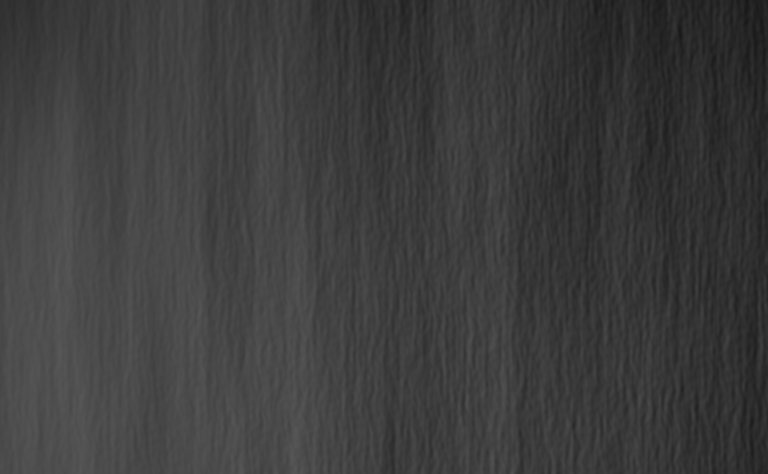
Give the GLSL for this texture, as a WebGL 1 fragment shader.

```glsl
precision highp float;
// Dark grey wood-like sheet: soft vertical streaks under a fine, wavy embossed grain.

uniform vec2 u_resolution;

vec2 latticeGradient(vec2 cell) {
  float angle = 6.2832 * fract(sin(dot(cell, vec2(127.1, 311.7))) * 43758.55);
  return vec2(cos(angle), sin(angle));
}

float gradientNoise(vec2 p) {
  vec2 cell = floor(p);
  vec2 f = p - cell;
  vec2 w = f * f * f * (f * (f * 6.0 - 15.0) + 10.0);
  float a = dot(latticeGradient(cell), f);
  float b = dot(latticeGradient(cell + vec2(1.0, 0.0)), f - vec2(1.0, 0.0));
  float c = dot(latticeGradient(cell + vec2(0.0, 1.0)), f - vec2(0.0, 1.0));
  float d = dot(latticeGradient(cell + vec2(1.0, 1.0)), f - vec2(1.0, 1.0));
  return mix(mix(a, b, w.x), mix(c, d, w.x), w.y);
}

float bump(float x, float center, float width) {
  float d = (x - center) / width;
  return exp(-d * d);
}

// Broad light: brightest at the lower left, falling off to the right and top.
float broadLight(vec2 uv) {
  float light = mix(0.305, 0.2, smoothstep(0.1, 1.0, uv.x));
  light -= 0.055 * uv.y * uv.y;
  light -= 0.045 * smoothstep(0.25, 0.0, uv.x) * smoothstep(0.4, 1.0, uv.y);
  light -= 0.025 * bump(uv.x, 0.5, 0.06);
  light += 0.025 * bump(uv.x, 0.64, 0.08);
  light -= 0.02 * smoothstep(0.92, 1.0, uv.x);
  return light;
}

// Long stains, each octave narrower and shorter than the last.
float streaks(vec2 p) {
  float sum = 0.0;
  float amplitude = 0.036;
  vec2 scale = vec2(9.0, 0.9);
  for (int i = 0; i < 4; i++) {
    sum += amplitude * gradientNoise(p * scale + 17.3 * float(i + 1));
    amplitude *= 0.85;
    scale *= vec2(2.1, 1.7);
  }
  return sum;
}

// Surface height: short fibres with finer pits between them.
float grainHeight(vec2 p) {
  p.x += 0.006 * gradientNoise(p * vec2(14.0, 18.0));
  float fibres = gradientNoise(p * vec2(85.0, 17.0) + 5.7);
  float pits = gradientNoise(p * vec2(115.0, 60.0) + 31.4);
  return fibres + 0.55 * pits;
}

void main() {
  vec2 uv = gl_FragCoord.xy / u_resolution;
  vec2 p = gl_FragCoord.xy / u_resolution.y;

  // Side light on the relief, which grows deeper to the right and bottom.
  vec2 lightStep = vec2(0.0035, -0.002);
  float relief = grainHeight(p + lightStep) - grainHeight(p - lightStep);
  float depth = mix(0.018, 0.046, smoothstep(0.0, 0.7, uv.x)) * mix(1.0, 0.85, uv.y);

  // Thin fibres appear mostly in the right half.
  float fibre = gradientNoise(p * vec2(120.0, 9.0) + 71.0);
  float fibreDepth = 0.03 * smoothstep(0.1, 0.8, uv.x);

  float grey = broadLight(uv) + streaks(p) + depth * relief + fibreDepth * fibre;
  gl_FragColor = vec4(vec3(clamp(grey, 0.1, 0.42)), 1.0);
}
```
